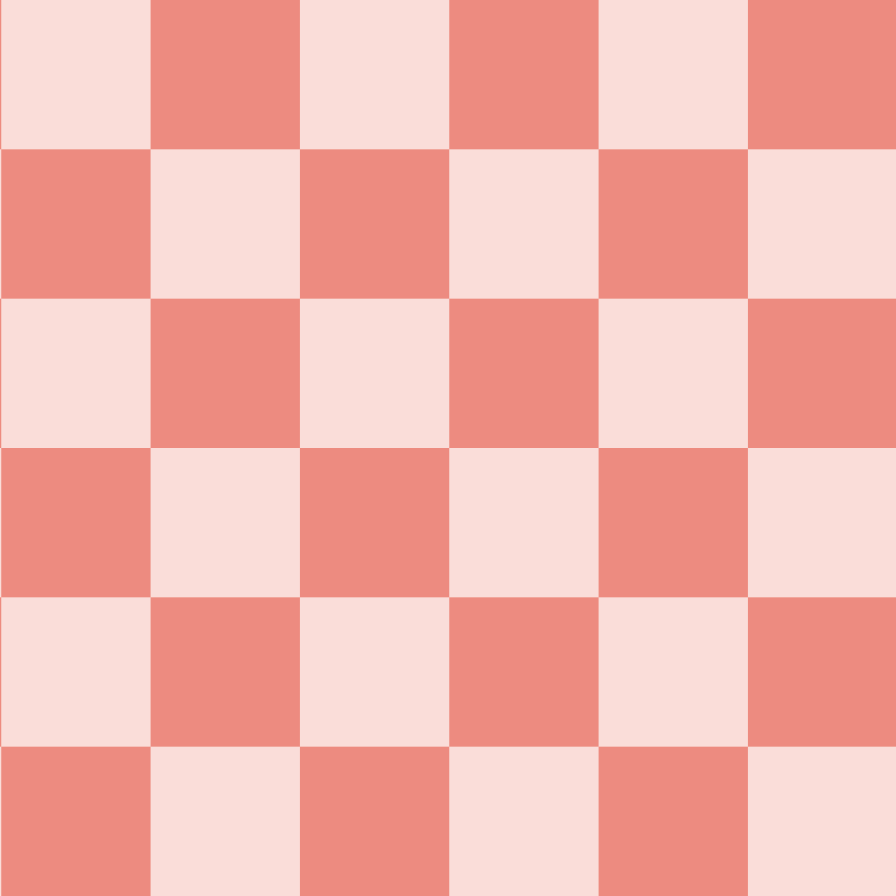
Give the GLSL for this pattern, as a WebGL 1 fragment shader.

```glsl
precision highp float;

uniform vec2 u_resolution;

// Square wave of period 2 per axis: +1 on even cells, -1 on odd, edges one pixel soft
vec2 softSquareWave(vec2 p, vec2 pixel) {
  vec2 edgeDistance = 0.5 - abs(mod(p + 0.5, 2.0) - 1.0);
  return clamp(2.0 * edgeDistance / pixel, -1.0, 1.0);
}

void main() {
  vec2 uv = gl_FragCoord.xy / u_resolution;

  // Six cells each way, nudged slightly to the right
  vec2 cells = (uv - vec2(0.0014, 0.0)) * 6.0;
  vec2 wave = softSquareWave(cells, 6.0 / u_resolution);

  // The product of both waves alternates the squares
  float checker = 0.5 + 0.5 * wave.x * wave.y;

  vec3 blush = vec3(0.98, 0.868, 0.85);
  vec3 coral = vec3(0.93, 0.547, 0.5);
  gl_FragColor = vec4(mix(blush, coral, checker), 1.0);
}
```
